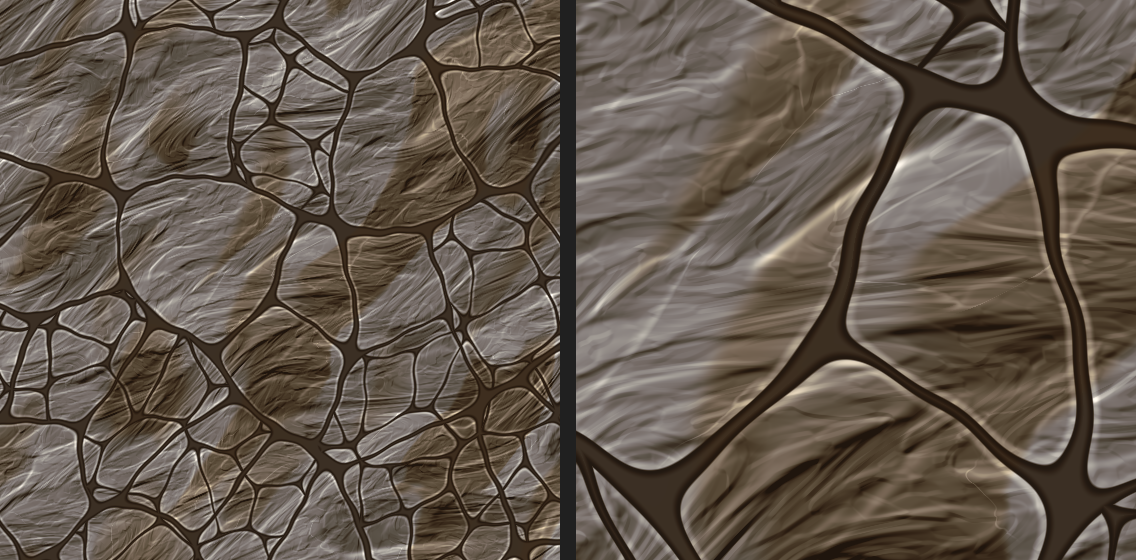
Left: the whole. Right: its middle third, enlarged.
Write a Shadertoy shader that draws this texture.

```glsl
// Cracked grey-brown rock: rounded cellular borders form wide fissures, and a finer
// set splits some stones. Layered cellular noise gives the chiselled relief.
// Everything is summed as one tone, then coloured by a brown-to-grey ramp.

const float STONE_SCALE = 4.6;
const float SHARD_SCALE = 9.5;
const vec2 LIGHT_DIR = vec2(-0.5, 0.85);

vec2 hash2(vec2 p) {
    vec3 q = fract(p.xyx * vec3(0.1031, 0.1030, 0.0973));
    q += dot(q, q.yzx + 33.33);
    return fract((q.xx + q.yz) * q.zy);
}

vec2 rotate(vec2 p, float angle) {
    float c = cos(angle), s = sin(angle);
    return vec2(c * p.x + s * p.y, c * p.y - s * p.x);
}

// Weighted cellular noise: low sharpness is soft, high sharpness is faceted
float cellNoise(vec2 p, float sharpness) {
    vec2 base = floor(p);
    float total = 0.0, weights = 1e-6;
    for (int y = -1; y <= 1; y++)
    for (int x = -1; x <= 1; x++) {
        vec2 cell = base + vec2(x, y);
        vec2 offset = cell + hash2(cell) - p;
        vec2 plane = hash2(cell + 31.0);
        float weight = exp(-sharpness * dot(offset, offset));
        total += weight * (plane.x + 0.7 * dot(offset, plane - 0.5));
        weights += weight;
    }
    return total / weights;
}

// x: distance to the border with rounded corners, y: random value of the cell
vec2 cellBorder(vec2 p, float rounding) {
    vec2 base = floor(p), nearCell = base, nearOffset = vec2(0.0);
    float nearest = 1e3;
    for (int y = -1; y <= 1; y++)
    for (int x = -1; x <= 1; x++) {
        vec2 cell = base + vec2(x, y);
        vec2 offset = cell + hash2(cell) - p;
        float d = dot(offset, offset);
        if (d < nearest) { nearest = d; nearCell = cell; nearOffset = offset; }
    }
    float sum = 1e-9;
    for (int y = -2; y <= 2; y++)
    for (int x = -2; x <= 2; x++) {
        vec2 cell = nearCell + vec2(x, y);
        vec2 offset = cell + hash2(cell) - p;
        vec2 across = offset - nearOffset;
        if (dot(across, across) > 1e-5)
            sum += exp(-rounding * dot(0.5 * (nearOffset + offset), normalize(across)));
    }
    return vec2(-log(sum) / rounding, hash2(nearCell + 17.0).x);
}

// Slanted strata, broken up by a sine warp in each layer
float rockHeight(vec2 p) {
    vec2 q = rotate(p, 0.4) * vec2(5.0, 11.0);
    float height = 0.0, amplitude = 0.5;
    for (int i = 0; i < 5; i++) {
        q += 0.28 * sin(q.yx * vec2(2.3, 1.7) + float(i));
        height += amplitude * cellNoise(q, 15.0);
        q = rotate(q, 0.25) * 1.9 + 7.3;
        amplitude *= 0.56;
    }
    return height;
}

// Signed distance to the fissures, negative inside them
float fissures(vec2 p) {
    vec2 w = p + 0.018 * sin(p.yx * vec2(9.0, 11.0) + 1.0);
    w += 0.005 * sin(w.yx * vec2(33.0, 29.0) + 2.0);
    w += 0.0014 * sin(w.yx * vec2(97.0, 113.0));
    vec2 stone = cellBorder(w * STONE_SCALE + 3.0, 23.0);
    vec2 shard = cellBorder(w * SHARD_SCALE + 40.0, 20.0);
    float width = 0.0025 + 0.004 * cellNoise(p * 8.0, 6.0);
    float d = stone.x / STONE_SCALE - width;
    if (stone.y > 0.45) d = min(d, shard.x / SHARD_SCALE - 0.55 * width);
    return d;
}

vec3 toneRamp(float tone) {
    vec3 c = vec3(0.18, 0.13, 0.09);
    c = mix(c, vec3(0.28, 0.24, 0.19), clamp((tone - 0.14) / 0.10, 0.0, 1.0));
    c = mix(c, vec3(0.36, 0.33, 0.29), clamp((tone - 0.24) / 0.09, 0.0, 1.0));
    c = mix(c, vec3(0.45, 0.41, 0.39), clamp((tone - 0.33) / 0.085, 0.0, 1.0));
    c = mix(c, vec3(0.53, 0.50, 0.49), clamp((tone - 0.415) / 0.09, 0.0, 1.0));
    c = mix(c, vec3(0.66, 0.64, 0.61), clamp((tone - 0.505) / 0.135, 0.0, 1.0));
    return c * tone / clamp(tone, 0.14, 0.64);
}

void mainImage(out vec4 fragColor, in vec2 fragCoord) {
    vec2 p = fragCoord / iResolution.y;
    float pixel = 1.0 / iResolution.y;

    // Chiselled relief
    float height = rockHeight(p);
    float relief = height - rockHeight(p + 0.003 * LIGHT_DIR);
    float tone = 0.415 + 1.9 * relief + 0.28 * (height - 0.53);

    // Steep earthy folds and broken pale veins
    vec2 bent = p + 0.02 * sin(p.yx * vec2(17.0, 23.0)) + 0.05 * (height - 0.5);
    float fold = cellNoise(rotate(bent, 1.05) * vec2(4.0, 13.0), 9.0);
    float stain = smoothstep(0.52, 0.82, fold);
    float vein = cellNoise(rotate(bent, 0.7) * vec2(9.0, 20.0) + 9.0, 8.0);
    tone += 0.13 * (1.0 - smoothstep(0.0, 0.045, abs(vein - 0.5))) * smoothstep(0.45, 0.7, height);
    tone -= 0.12 * stain;

    // Worn light rims beside dark fissures
    float d = fissures(p);
    float rim = 1.0 - smoothstep(0.0015, 0.0055, d);
    tone += rim * (0.07 + 0.2 * cellNoise(p * 30.0, 8.0));
    float floorTone = mix(0.10, 0.19, smoothstep(0.001, 0.005, -d));
    tone = mix(floorTone, max(tone, 0.09), smoothstep(-pixel, pixel, d));

    vec3 color = toneRamp(tone) * mix(vec3(1.0), vec3(1.05, 0.98, 0.86), stain);
    fragColor = vec4(color, 1.0);
}
```
